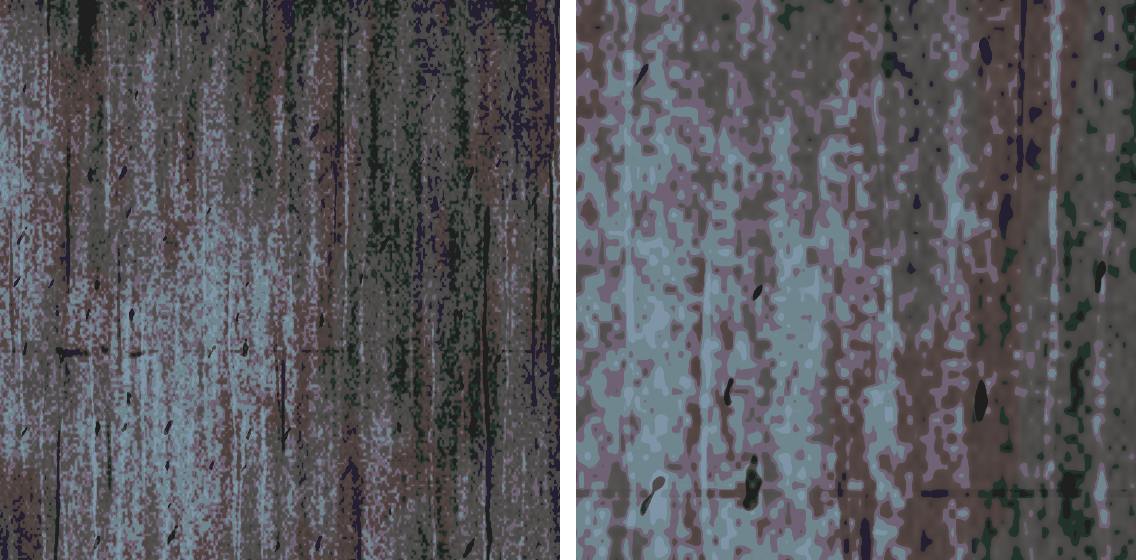
Left, the full canvas; right, a detail of the centre.
A Shadertoy shader for this texture:

```glsl
// Weathered wooden boards: worn paint, vertical grain, pale threads, cracks and nicks.

const vec3 GREY  = vec3(0.315, 0.308, 0.300);
const vec3 BROWN = vec3(0.315, 0.250, 0.240);
const vec3 MAUVE = vec3(0.430, 0.385, 0.455);
const vec3 TEAL  = vec3(0.440, 0.525, 0.555);
const vec3 PALE  = vec3(0.500, 0.580, 0.660);
const vec3 GREEN = vec3(0.130, 0.200, 0.170);
const vec3 NAVY  = vec3(0.140, 0.120, 0.200);
const vec3 BLACK = vec3(0.120, 0.122, 0.122);

// Tone levels at which one colour gives way to the next
const float BLACK_LEVEL = -1.55;
const float DARK_LEVEL  = -1.02;
const float MAUVE_LEVEL = 0.58;
const float TEAL_LEVEL  = 1.18;
const float PALE_LEVEL  = 2.10;
const float EDGE_SOFTNESS = 0.08;

const int THREADS = 24;
const int FINE_CRACKS = 12;
const float SEAM_HEIGHT = 0.373;
const float NICK_CELLS = 15.0;

// Deep cracks: x, lower end, upper end, half width
const vec4 DEEP_CRACKS[5] = vec4[5](
    vec4(0.870, -0.05, 0.65, 0.0055), vec4(0.985, 0.32, 0.97, 0.0055),
    vec4(0.150, 0.86, 1.10, 0.0150), vec4(0.106, -0.05, 0.28, 0.0040),
    vec4(0.507, 0.16, 0.40, 0.0050));

float hash(vec2 p) {
    vec3 q = fract(p.xyx * 0.1031);
    q += dot(q, q.yzx + 33.33);
    return fract((q.x + q.y) * q.z);
}

float noise(vec2 p) {
    vec2 i = floor(p), f = fract(p);
    f = f * f * (3.0 - 2.0 * f);
    return mix(mix(hash(i), hash(i + vec2(1, 0)), f.x),
               mix(hash(i + vec2(0, 1)), hash(i + vec2(1, 1)), f.x), f.y);
}

float signedNoise(vec2 p) { return noise(p) - 0.5; }

float blob(vec2 p, vec2 center, vec2 radius) {
    vec2 q = (p - center) / radius;
    return exp(-dot(q, q));
}

float above(float level, float v) {
    return smoothstep(level - EDGE_SOFTNESS, level + EDGE_SOFTNESS, v);
}

// Wandering, nearly vertical line: x, lower end, upper end, half width
float strand(vec2 p, vec4 s, float seed) {
    float drift = 0.014 * signedNoise(vec2(seed * 7.3, p.y * 5.0))
                + 0.005 * signedNoise(vec2(seed * 3.1, p.y * 24.0));
    float width = s.w * (0.5 + noise(vec2(seed * 5.7, p.y * 18.0)));
    float line = 1.0 - smoothstep(width * 0.3, width, abs(p.x - s.x - drift));
    return line * smoothstep(s.y, s.y + 0.06, p.y) * (1.0 - smoothstep(s.z - 0.06, s.z, p.y));
}

// Broad worn and stained areas
float wear(vec2 p) {
    float light = 1.15 * blob(p, vec2(0.43, 0.46), vec2(0.12, 0.22))
                + 0.95 * blob(p, vec2(0.31, 0.07), vec2(0.20, 0.25))
                + 1.10 * blob(p, vec2(0.03, 0.78), vec2(0.09, 0.28))
                + 0.40 * blob(p, vec2(0.20, 0.40), vec2(0.25, 0.25));
    float dark = 0.90 * blob(p, vec2(0.68, 0.68), vec2(0.13, 0.20))
               + 0.75 * blob(p, vec2(0.88, 0.32), vec2(0.12, 0.15))
               + 0.80 * blob(p, vec2(0.0), vec2(0.10, 0.15))
               + 0.90 * exp(-14.0 * (1.0 - p.y))
               + 0.30 * smoothstep(0.40, 0.70, p.x);
    return light - dark;
}

// Short slanted nicks, one at most in each cell
float nicks(vec2 p) {
    vec2 cell = floor(p * NICK_CELLS);
    vec2 q = fract(p * NICK_CELLS) - 0.5;
    q -= 0.4 * (vec2(hash(cell + 3.0), hash(cell + 17.0)) - 0.5);
    q.x -= q.y * (0.7 * hash(cell + 29.0) - 0.1);
    float size = 0.4 + 0.6 * hash(cell + 41.0);
    float d = length(q / vec2(0.085, 0.27)) + 0.7 * signedNoise(p * 150.0);
    return step(0.72, hash(cell + 53.0)) * (1.0 - smoothstep(size * 0.7, size, d));
}

void mainImage(out vec4 fragColor, in vec2 fragCoord) {
    vec2 p = fragCoord / iResolution.xy;
    vec2 g = p + vec2(0.010 * signedNoise(p * vec2(7.0, 5.0)), 0.0);

    // Wood grain, from wide bands to fine grit
    float v = wear(p) + 0.7 * signedNoise(p * vec2(14.0, 9.0))
            + 1.5 * signedNoise(g * vec2(52.0, 2.6) + 11.0)
            + 1.4 * signedNoise(g * vec2(125.0, 9.0) + 37.0)
            + 1.1 * signedNoise(p * vec2(120.0, 75.0) + 5.0)
            + 2.0 * signedNoise(p * vec2(235.0, 180.0) + 71.0);

    // Pale threads
    for (int i = 0; i < THREADS; i++) {
        float k = float(i) + 1.0;
        float low = 1.1 * hash(vec2(k, 5.0)) - 0.4;
        float x = (k - 0.5 + 0.9 * (hash(vec2(k, 2.0)) - 0.5)) / float(THREADS);
        vec4 s = vec4(x, low, low + 0.35 + 0.5 * hash(vec2(k, 8.0)), 0.0042);
        v += strand(p, s, k) * mix(0.6, 1.6, hash(vec2(k, 13.0)));
    }

    // Cracks
    for (int i = 0; i < FINE_CRACKS; i++) {
        float k = float(i) + 61.0;
        float low = 1.1 * hash(vec2(k, 4.0)) - 0.2;
        vec4 s = vec4(hash(vec2(k, 9.0)), low, low + 0.15 + 0.3 * hash(vec2(k, 6.0)), 0.0045);
        v -= 1.5 * strand(p, s, k);
    }
    for (int i = 0; i < 5; i++) v -= 2.6 * strand(p, DEEP_CRACKS[i], float(i) + 91.0);

    // Broken horizontal seam, rougher at the left
    float rough = smoothstep(0.06, 0.12, p.x) * (1.0 - smoothstep(0.24, 0.28, p.x));
    float offset = abs(p.y - SEAM_HEIGHT + 0.012 * rough * signedNoise(p * vec2(50.0, 3.0)));
    float seam = 1.0 - smoothstep(0.0015, mix(0.0035, 0.010, rough), offset);
    v -= seam * mix(0.8, 2.6, rough) * smoothstep(0.3, 0.6, noise(p * vec2(75.0, 20.0)));
    v -= 2.8 * nicks(p);

    // Colour by tone
    float hue = noise(g * vec2(22.0, 6.0) + 83.0);
    float rust = smoothstep(0.58, 0.68, noise(g * vec2(24.0, 7.0) + 19.0));
    vec3 dark = mix(BLACK, GREEN, above(BLACK_LEVEL, v));
    dark = mix(dark, NAVY, smoothstep(0.62, 0.66, hue));
    vec3 wood = mix(GREY, BROWN, 0.7 * rust) * (1.0 + 0.13 * clamp(v, -1.0, 0.6));
    vec3 color = mix(dark, wood, above(DARK_LEVEL, v));
    color = mix(color, MAUVE, above(MAUVE_LEVEL, v));
    color = mix(color, TEAL, above(TEAL_LEVEL, v));
    color = mix(color, PALE, above(PALE_LEVEL, v));
    fragColor = vec4(color, 1.0);
}
```
